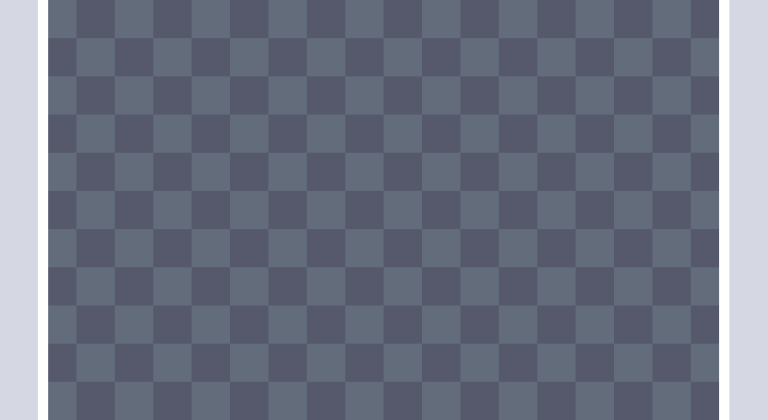
Give the GLSL for this pattern, as a Shadertoy shader.

```glsl
const vec3 MARGIN_COLOR = vec3(0.835, 0.843, 0.885);
const vec3 BORDER_COLOR = vec3(1.0);
const vec3 LIGHT_SQUARE = vec3(0.384, 0.424, 0.482);
const vec3 DARK_SQUARE = vec3(0.337, 0.349, 0.420);

const vec2 CELL_COUNT = vec2(20.0, 11.0); // cells across the full canvas
const float CENTER_X = 0.4995;
const float PANEL_HALF_WIDTH = 0.4368;
const float BORDER_HALF_WIDTH = 0.4502;

// Antialiased square wave in [-1, 1], changing sign at every integer
vec2 squareWave(vec2 p, vec2 pixel) {
    vec2 edgeDistance = 0.5 - abs(mod(p + 0.5, 2.0) - 1.0);
    return clamp(2.0 * edgeDistance / pixel, -1.0, 1.0);
}

// 1 on cells whose column and row have the same parity, else 0
float checker(vec2 p, vec2 pixel) {
    vec2 wave = squareWave(p, pixel);
    return 0.5 + 0.5 * wave.x * wave.y;
}

// Coverage of a full-height band centred on zero
float band(float x, float halfWidth, float pixel) {
    return clamp((halfWidth - abs(x)) / pixel + 0.5, 0.0, 1.0);
}

void mainImage(out vec4 fragColor, in vec2 fragCoord) {
    vec2 pixel = 1.0 / iResolution.xy;
    vec2 uv = fragCoord * pixel - vec2(CENTER_X, 0.0);

    // Checkered panel
    float dark = checker(uv * CELL_COUNT, pixel * CELL_COUNT);
    vec3 panel = mix(LIGHT_SQUARE, DARK_SQUARE, dark);

    // Margins, then white border, then panel
    vec3 color = mix(MARGIN_COLOR, BORDER_COLOR, band(uv.x, BORDER_HALF_WIDTH, pixel.x));
    color = mix(color, panel, band(uv.x, PANEL_HALF_WIDTH, pixel.x));

    fragColor = vec4(color, 1.0);
}
```
